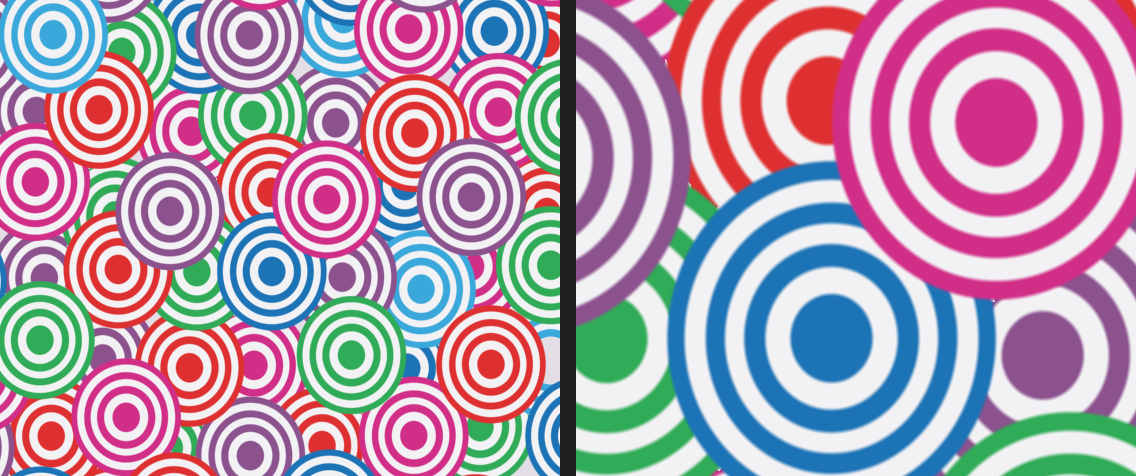
Left, the full canvas; right, a detail of the centre.
Write a Shadertoy shader that draws this pattern.

```glsl
// Overlapping target discs in six bright inks with pale rings between.
// One disc per jittered grid cell; a random depth decides which lies on top,
// and the two topmost discs are blended for smooth edges.

const vec2  CELL     = vec2(0.158, 0.168);   // grid pitch, in canvas heights
const vec2  RADII    = vec2(0.115, 0.124);   // discs are slightly tall
const float JITTER   = 0.5;                  // share of a cell
const float EDGE     = 0.0018;               // half width of soft edges
const float DOT      = 0.25;                 // centre dot, in disc radii
const float RING_GAP = 0.24;                 // distance between ring middles
const float HOLLOW_RADIUS = 0.40;
const float HOLLOW_SHARE  = 0.03;            // discs with an empty centre
const float DEPTH_CHECKER = 0.6;             // lifts every other cell forward

const vec3 PAPER   = vec3(0.950, 0.945, 0.955);
const vec3 GAP     = vec3(0.890, 0.870, 0.900);
const vec3 MAGENTA = vec3(0.820, 0.180, 0.530);
const vec3 PURPLE  = vec3(0.545, 0.320, 0.555);
const vec3 GREEN   = vec3(0.190, 0.670, 0.340);
const vec3 RED     = vec3(0.870, 0.190, 0.190);
const vec3 NAVY    = vec3(0.110, 0.450, 0.710);
const vec3 SKY     = vec3(0.230, 0.660, 0.860);

vec3 hash3(vec2 p) {
    vec3 q = fract(vec3(p.xyx + 17.3) * vec3(0.1031, 0.1030, 0.0973));
    q += dot(q, q.yxz + 33.33);
    return fract((q.xxy + q.yzz) * q.zyx);
}

// Coverage of the inside of a circle, at normalised distance r
float inside(float r, float radius) {
    float soft = EDGE / RADII.x;
    return 1.0 - smoothstep(radius - soft, radius + soft, r);
}

// Evenly spread ink choice, so neighbouring cells differ
vec3 inkColour(vec2 cell, float noise) {
    float t = fract(dot(cell, vec2(0.7549, 0.5698)) + 0.12 * noise);
    if (t < 0.19) return RED;
    if (t < 0.38) return PURPLE;
    if (t < 0.51) return NAVY;
    if (t < 0.70) return GREEN;
    if (t < 0.89) return MAGENTA;
    return SKY;
}

// Three rings, thicker inwards, around a dot or a hollow centre
vec3 discColour(float r, vec3 ink, bool hollow) {
    float mask = inside(r, DOT);
    for (int i = 0; i < 3; i++) {
        float middle = 0.9475 - RING_GAP * float(i);
        float halfWidth = 0.0525 + 0.006 * float(i);
        float outer = i == 0 ? 1.0 : inside(r, middle + halfWidth);
        mask = max(mask, outer - inside(r, middle - halfWidth));
    }
    vec3 colour = mix(PAPER, ink, mask);
    return hollow ? mix(colour, GAP, inside(r, HOLLOW_RADIUS)) : colour;
}

void mainImage(out vec4 fragColor, in vec2 fragCoord) {
    vec2 p = fragCoord / iResolution.y;
    vec2 home = floor(p / CELL);

    // Colour in rgb, coverage in a
    vec4 front = vec4(0.0), behind = vec4(0.0);
    float frontDepth = -1.0, behindDepth = -1.0;

    for (int y = -1; y <= 1; y++) {
        for (int x = -1; x <= 1; x++) {
            vec2 cell = home + vec2(x, y);
            vec3 rnd = hash3(cell);
            vec2 centre = (cell + 0.5 + JITTER * (rnd.xy - 0.5)) * CELL;
            float r = length((p - centre) / RADII);
            float cover = inside(r, 1.0);
            if (cover <= 0.0) continue;

            vec3 extra = hash3(cell + 41.7);
            float depth = rnd.z + DEPTH_CHECKER * mod(cell.x + cell.y, 2.0);
            vec3 ink = inkColour(cell, extra.x);
            vec4 disc = vec4(discColour(r, ink, extra.y < HOLLOW_SHARE), cover);

            // Keep the two topmost discs
            if (depth > frontDepth) {
                behind = front;
                behindDepth = frontDepth;
                front = disc;
                frontDepth = depth;
            } else if (depth > behindDepth) {
                behind = disc;
                behindDepth = depth;
            }
        }
    }

    vec3 colour = mix(GAP, behind.rgb, behind.a);
    colour = mix(colour, front.rgb, front.a);
    fragColor = vec4(colour, 1.0);
}
```
